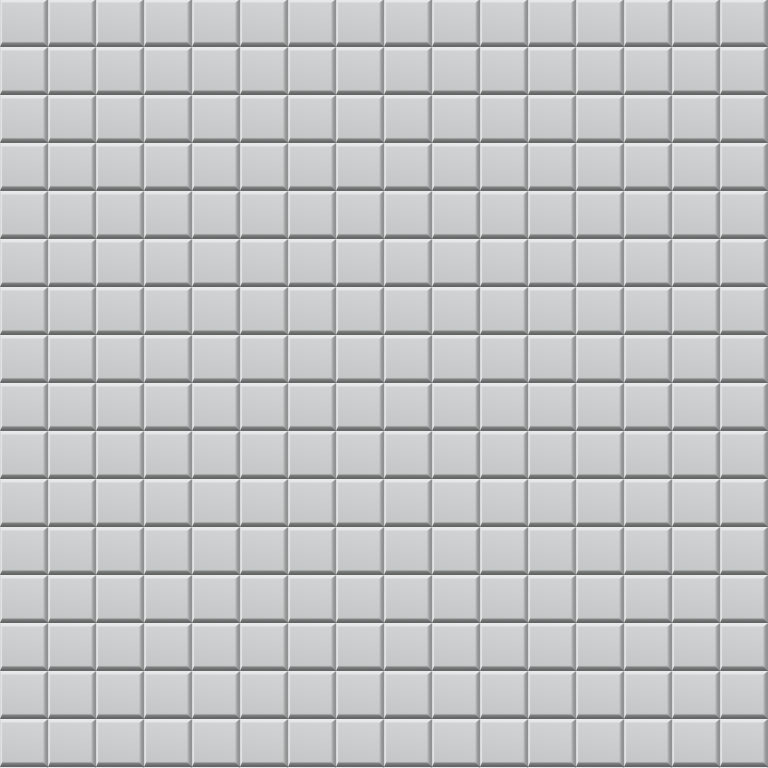
A WebGL 1 fragment shader for this pattern:

```glsl
precision highp float;

uniform vec2 u_resolution;

float hash(float n) {
    return fract(sin(n * 12.9898) * 43758.5453);
}

// Tone of the flat face: lighter at the top, with a slight diagonal lean
float faceTone(vec2 p) {
    float slope = clamp(0.85 * p.y + 0.15 * p.x, 0.0, 1.0);
    return mix(0.770, 0.832, slope);
}

// Tone of one tile with mitred bevels; p runs 0..1 from the lower left
float tileTone(vec2 p, vec2 cell, float pixel) {
    // Slightly uneven bevels from row to row and column to column
    float rowWear = hash(cell.y + 3.0) - 0.5;
    float columnWear = hash(cell.x + 41.0) - 0.5;

    // Depth into each bevel, where 1 is its inner edge
    float left = p.x / 0.042;
    float right = (1.0 - p.x) / (0.088 + 0.006 * columnWear);
    float bottom = p.y / (0.092 + 0.006 * rowWear);
    float top = (1.0 - p.y) / 0.072;

    // Shade of each bevel, lit from the upper left
    float leftTone = mix(0.82, 0.89, smoothstep(0.0, 0.6, left));
    float rightTone = mix(0.57, 0.69, smoothstep(0.3, 1.0, right)) + 0.01 * columnWear;
    float bottomTone = mix(0.40, 0.51, smoothstep(0.2, 1.0, bottom)) + 0.015 * rowWear;
    float topTone = mix(0.915, 0.89, smoothstep(0.4, 1.0, top));

    // Choose the nearest side, blending along the mitres
    float soft = pixel * 8.0;
    float across = mix(rightTone, leftTone, smoothstep(-soft, soft, right - left));
    float upright = mix(topTone, bottomTone, smoothstep(-soft, soft, top - bottom));
    float acrossDepth = min(left, right);
    float uprightDepth = min(bottom, top);
    float bevel = mix(upright, across, smoothstep(-soft, soft, uprightDepth - acrossDepth));

    float depth = min(acrossDepth, uprightDepth);
    return mix(bevel, faceTone(p), smoothstep(1.0 - soft, 1.0 + 1.4 * soft, depth));
}

void main() {
    const float TILES = 16.0;
    vec2 uv = gl_FragCoord.xy / u_resolution;
    float pixel = TILES / min(u_resolution.x, u_resolution.y);

    // Average sub-samples to smooth the seams between tiles
    float tone = 0.0;
    for (int j = 0; j < 3; j++) {
        for (int i = 0; i < 3; i++) {
            vec2 offset = (vec2(float(i), float(j)) - 1.0) / 3.0;
            vec2 grid = uv * TILES + offset * pixel - vec2(0.0, 0.02);
            tone += tileTone(fract(grid), floor(grid), pixel) / 9.0;
        }
    }

    // Cool grey tint
    gl_FragColor = vec4(tone + vec3(-0.006, 0.004, 0.004), 1.0);
}
```
